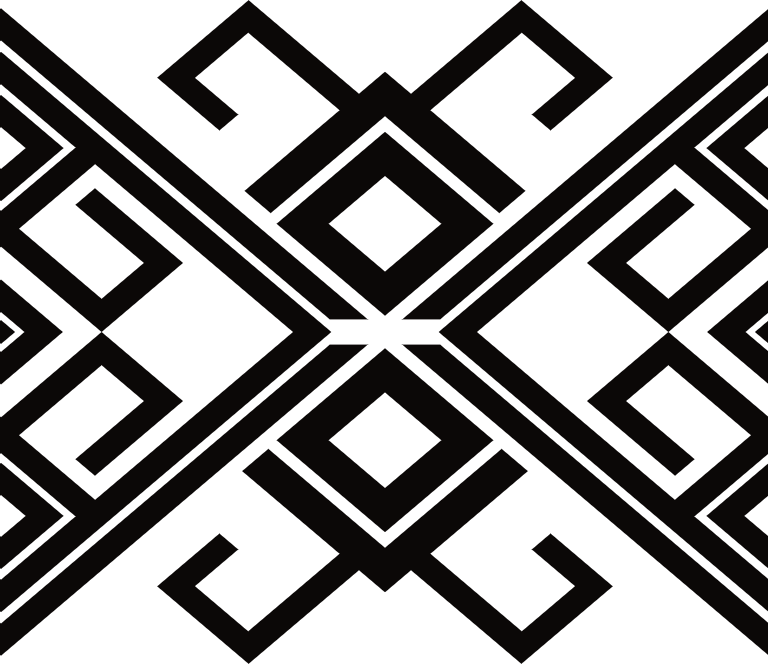
This pattern is drawn by a Shadertoy shader. Its source:

```glsl
// Black and white woven motif: crossing diagonal bands, diamonds and hooks.
// The tile is folded into one quadrant and sheared so that all strokes follow
// two diagonal axes; each stroke is then a box or ring in those axes.

// Signed distance to the interval from lo to hi
float span(float t, float lo, float hi) {
    return max(lo - t, t - hi);
}

// Stroke running along the diagonal axes, between two opposite corners
float bar(vec2 d, vec2 lo, vec2 hi) {
    vec2 outside = max(lo - d, d - hi);
    return max(outside.x, outside.y);
}

// Distance along the diagonals from a diamond's centre
float diamond(vec2 p, vec2 centre) {
    p = abs(p - centre);
    return p.x + p.y;
}

// Diagonal lines parting the tile into four fields
float crossing(vec2 p, vec2 d) {
    float cutBand = max(span(d.y, 0.3, 5.15), 1.9 - p.y);
    return min(cutBand, span(d.y, 6.85, 11.75));
}

// Diamond, roof and open hook of the upper and lower fields
float verticalField(vec2 p, vec2 d, float roofEnd) {
    vec2 m = vec2(d.x, -d.y);
    float shape = span(diamond(p, vec2(0.0, 16.3)), 7.2, 13.85);
    shape = min(shape, bar(m, vec2(32.5, roofEnd), vec2(39.2, 60.0)));
    shape = min(shape, bar(m, vec2(38.5, 27.6), vec2(67.4, 32.55)));
    shape = min(shape, bar(m, vec2(62.55, 9.2), vec2(67.4, 32.55)));
    return min(shape, bar(m, vec2(51.5, 9.2), vec2(67.4, 14.0)));
}

// Scroll, nested chevron and edge diamond of the side fields
float sideField(vec2 p, vec2 d, float halfWidth) {
    float shape = bar(d, vec2(36.2, 15.4), vec2(58.7, 20.4));
    shape = min(shape, bar(d, vec2(36.2, 15.4), vec2(41.2, 36.2)));
    shape = min(shape, bar(d, vec2(36.2, 31.2), vec2(67.3, 36.2)));
    shape = min(shape, bar(d, vec2(62.3, 11.5), vec2(67.3, 36.2)));

    float chevron = min(d.x - 68.75, d.y - 13.35);
    shape = min(shape, span(chevron, 0.0, 4.85));

    float edge = diamond(p, vec2(halfWidth, 0.0));
    return min(shape, min(span(edge, 3.0, 7.9), edge - 1.8));
}

void mainImage(out vec4 fragColor, in vec2 fragCoord) {
    // Fold the wrapped tile; it is 100 units high and sheared to 45 degrees
    vec2 tileSize = vec2(98.1, 100.0);
    vec2 tile = fract(fragCoord / iResolution.xy - vec2(0.0013, 0.0)) - 0.5;
    vec2 p = abs(tile) * tileSize;
    vec2 d = vec2(p.x + p.y, p.x - p.y);

    float roofEnd = tile.y > 0.0 ? 3.3 : 2.7;
    float shape = crossing(p, d);
    shape = min(shape, verticalField(p, d, roofEnd));
    shape = min(shape, sideField(p, d, 0.5 * tileSize.x));

    // Smooth over one pixel, allowing for the slope of the diagonal axes
    float pixel = 1.31 * tileSize.y / iResolution.y;
    float ink = clamp(0.5 - shape / pixel, 0.0, 1.0);
    vec3 color = mix(vec3(1.0), vec3(0.045, 0.03, 0.028), ink);
    fragColor = vec4(color, 1.0);
}
```
